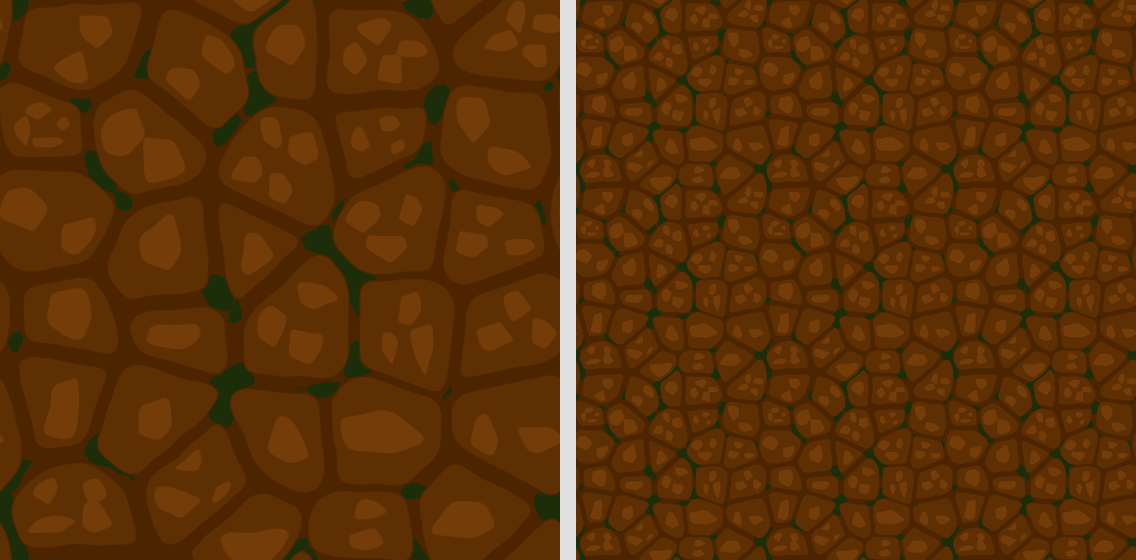
Left: one tile. Right: repeated 3 by 3.
Reproduce this texture procedurally as a Shadertoy shader.

```glsl
// Seamless cartoon wall of rounded brown stones with lighter patches and moss in the joints.

const float TAU = 6.2831853;
const vec2 GRID = vec2(5.0, 6.0);          // stones across and up
const float SPACING = 0.17;                // typical distance between stones
const float CORNER_ROUNDING = 0.025;

const vec3 MORTAR_COLOR = vec3(0.30, 0.145, 0.0);
const vec3 STONE_COLOR = vec3(0.365, 0.185, 0.012);
const vec3 PATCH_COLOR = vec3(0.455, 0.237, 0.03);
const vec3 MOSS_COLOR = vec3(0.105, 0.18, 0.035);

vec3 hash(vec2 cell, float seed) {
    vec3 q = fract((cell.xyx + 17.3 * seed) * vec3(0.1031, 0.1030, 0.0973));
    q += dot(q, q.yxz + 33.33);
    return fract((q.xxy + q.yzz) * q.zyx);
}

// Value noise that wraps after one canvas.
float noise(vec2 p, float freq, float seed) {
    vec2 cell = floor(p * freq);
    vec2 f = fract(p * freq);
    f = f * f * (3.0 - 2.0 * f);
    float a = hash(mod(cell, freq), seed).x;
    float b = hash(mod(cell + vec2(1, 0), freq), seed).x;
    float c = hash(mod(cell + vec2(0, 1), freq), seed).x;
    float d = hash(mod(cell + vec2(1, 1), freq), seed).x;
    return mix(mix(a, b, f.x), mix(c, d, f.x), f.y);
}

float smoothMin(float a, float b, float k) {
    float h = max(k - abs(a - b), 0.0) / k;
    return min(a, b) - 0.25 * k * h * h;
}

float smoothMax(float a, float b, float k) {
    return -smoothMin(-a, -b, k);
}

float coverage(float dist, float pixel) {
    return clamp(0.5 - dist / pixel, 0.0, 1.0);
}

// Stone position in xy, size weight in z.
vec3 stoneSite(vec2 cell) {
    vec3 h = hash(mod(cell, GRID), 1.0);
    return vec3((cell + 0.5 + 0.7 * (h.xy - 0.5)) / GRID, 0.007 * h.z);
}

// Irregular rounded pentagon.
float pentagon(vec2 q, float radius, vec2 id, float seed) {
    float d = -1.0;
    for (int i = 0; i < 5; i++) {
        vec3 h = hash(id, seed + float(i));
        float angle = TAU * (float(i) + 0.7 * h.x) / 5.0;
        float side = dot(q, vec2(cos(angle), sin(angle))) - radius * (0.75 + 0.5 * h.y);
        d = smoothMax(d, side, 0.35 * radius);
    }
    return d;
}

// One to four patches around the middle of a stone of unit half size.
float patches(vec2 q, vec2 id) {
    vec3 pick = hash(id, 5.0);
    float count = 1.0 + floor(3.9 * pow(pick.x, 1.5));
    float ring = count > 1.5 ? 0.46 : 0.08;
    float d = 1.0;
    for (float i = 0.0; i < count; i++) {
        vec3 h = hash(id, 10.0 + 8.0 * i);
        float angle = TAU * (pick.y + (i + 0.25 * h.x) / count);
        float stretch = mix(0.75, 1.33, h.y);
        vec2 local = (q - ring * vec2(cos(angle), sin(angle))) * vec2(stretch, 1.0 / stretch);
        float radius = 0.44 * mix(0.8, 1.15, h.z) / sqrt(count);
        d = min(d, pentagon(local, radius, id, 11.0 + 8.0 * i));
    }
    return d;
}

void mainImage(out vec4 fragColor, in vec2 fragCoord) {
    vec2 uv = fragCoord / iResolution.xy;
    float pixel = 1.3 / min(iResolution.x, iResolution.y);

    // Hand-drawn wobble
    vec2 p = uv + 0.007 * (vec2(noise(uv, 22.0, 2.0), noise(uv, 22.0, 3.0)) - 0.5);

    // Nearest stone and the three smallest weighted distances
    vec3 lowest = vec3(9.0);
    vec2 ownCell = vec2(0.0);
    for (int k = 0; k < 25; k++) {
        vec2 cell = floor(p * GRID) + vec2(k % 5 - 2, k / 5 - 2);
        vec3 site = stoneSite(cell);
        float power = dot(p - site.xy, p - site.xy) - site.z;
        if (power < lowest.x) {
            lowest = vec3(power, lowest.xy);
            ownCell = cell;
        } else if (power < lowest.y) lowest.yz = vec2(power, lowest.y);
        else lowest.z = min(lowest.z, power);
    }

    // Rounded distance to the stone's border, and its extent along each axis
    vec3 own = stoneSite(ownCell);
    float edge = 1.0;
    vec2 above = vec2(9.0), below = vec2(9.0);
    for (int k = 0; k < 25; k++) {
        if (k == 12) continue;
        vec3 site = stoneSite(ownCell + vec2(k % 5 - 2, k / 5 - 2));
        float apart = length(site.xy - own.xy);
        vec2 normal = (site.xy - own.xy) / apart;
        float border = 0.5 * (apart + (own.z - site.z) / apart);
        edge = smoothMin(edge, border - dot(p - own.xy, normal), CORNER_ROUNDING);
        vec2 reach = border / max(abs(normal), 0.001);
        above = min(above, mix(vec2(9.0), reach, step(0.0, normal)));
        below = min(below, mix(vec2(9.0), reach, step(0.0, -normal)));
    }
    vec2 center = own.xy + 0.5 * (above - below);
    vec2 halfSize = max(0.5 * (above + below), 0.02);

    // Stone and its patches
    vec2 id = mod(ownCell, GRID);
    float gap = mix(0.004, 0.019, hash(id, 4.0).x);
    float stone = gap - edge;
    float spots = patches((p - center) / halfSize, id) * min(halfSize.x, halfSize.y);
    spots = smoothMax(spots, stone + 0.012, 0.012);

    // Moss creeping out of some joints
    float joint = (lowest.z - lowest.x) / (2.0 * SPACING);
    float growth = 0.13 * noise(uv, 10.0, 6.0) - 0.055 + 0.012 * (noise(uv, 40.0, 7.0) - 0.5);
    float moss = smoothMax(0.002 - stone, joint - growth, 0.006);

    vec3 color = mix(MORTAR_COLOR, STONE_COLOR, coverage(stone, pixel));
    color = mix(color, PATCH_COLOR, coverage(spots, pixel));
    color = mix(color, MOSS_COLOR, coverage(moss, pixel));
    fragColor = vec4(color, 1.0);
}
```
